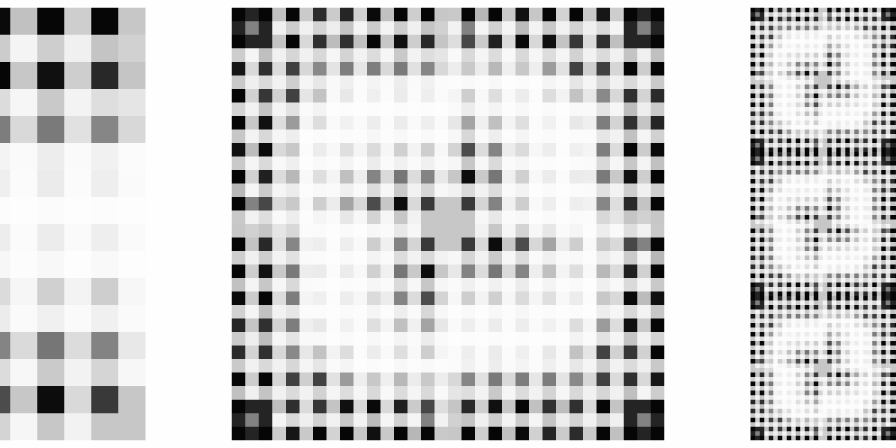
A Shadertoy shader for this pattern:

```glsl
// Three square panels of grey cells: one motif, its four-fold pinwheel, and a 3x3 tiling of that pinwheel.

const float PANEL = 0.965;           // panel side, in canvas heights
const float PITCH = 1.2 * PANEL;     // distance between panel centres
const float CELLS = 16.0;            // cells along one motif side
const float TILES = 3.0;             // pinwheels along the tiled panel
const vec3 PAPER = vec3(0.995);
const vec3 INK = vec3(0.025);
const float EDGE_LINK = 0.22;        // tone of cells between two dots
const float GAP_LINK = 0.05;         // tone of cells between four dots
const float JITTER = 0.18;           // random change of tone per cell
const vec2 ARM_CENTER = vec2(12.2, 14.0);
const vec2 ARM_SPREAD = vec2(28.0, 12.0);
const vec2 BLOT_CENTER = vec2(4.0, 6.0);
const int SAMPLES = 4;               // antialiasing samples per axis

float hash(vec2 p) {
    vec3 q = fract(vec3(p.xyx) * 0.1031);
    q += dot(q, q.yzx + 33.33);
    return fract((q.x + q.y) * q.z);
}

// Smooth darkness over the motif; x is the column, y the row from the top
float density(vec2 cell) {
    float left = 1.0 - smoothstep(0.9, 5.2, cell.x);
    float top = 1.0 - smoothstep(1.5, 6.7, cell.y);
    vec2 toArm = cell - ARM_CENTER;
    float arm = 1.0 / (1.0 + dot(toArm * toArm, 1.0 / ARM_SPREAD));
    vec2 toBlot = cell - BLOT_CENTER;
    float blot = 0.6 * exp(-dot(toBlot, toBlot) / 4.0);
    return 1.0 - (1.0 - left) * (1.0 - top) * (1.0 - arm * arm) * (1.0 - blot);
}

// Tone of one motif cell: dots on even cells, faint links between them
float motif(vec2 cell) {
    vec2 odd = mod(cell, 2.0);
    float link = odd.x + odd.y < 0.5 ? 1.0 : (odd.x + odd.y < 1.5 ? EDGE_LINK : GAP_LINK);
    float grain = 2.0 * hash(cell + 7.0) - 1.0;
    float tone = density(cell) * link * (1.0 + JITTER * grain * (2.0 - link));

    // Corner ring, seams at the motif ends, and the hub
    if (max(cell.x, cell.y) < 2.5) tone = max(tone, odd.x * odd.y > 0.5 ? 0.5 : 0.88);
    if (cell.x > 13.5 && cell.y < 3.5) tone = max(tone, 0.22 - 0.04 * cell.y);
    if (cell.x < 2.5 && cell.y == 14.0) tone = max(tone, 0.5);
    if (min(cell.x, cell.y) > 13.5) tone = max(tone, 0.22);
    return clamp(tone, 0.0, 1.0);
}

// uv runs from 0 to 1 with its origin at the lower left
float motifAt(vec2 uv) {
    return motif(clamp(floor(vec2(uv.x, 1.0 - uv.y) * CELLS), 0.0, CELLS - 1.0));
}

// Turn every quadrant into the upper left one
float pinwheel(vec2 uv) {
    vec2 p = 2.0 * uv - 1.0;
    for (int turn = 0; turn < 3; turn++) {
        if (p.x >= 0.0 || p.y < 0.0) p = vec2(-p.y, p.x);
    }
    return motifAt(p + vec2(1.0, 0.0));
}

// pos is in canvas heights from the canvas centre
float panels(vec2 pos) {
    float index = floor(pos.x / PITCH + 0.5);
    vec2 uv = vec2(pos.x - index * PITCH, pos.y) / PANEL + 0.5;
    if (any(lessThan(uv, vec2(0.0))) || any(greaterThanEqual(uv, vec2(1.0)))) return 0.0;
    if (index < -0.5) return motifAt(uv);
    if (index < 0.5) return pinwheel(uv);
    return pinwheel(fract(uv * TILES));
}

void mainImage(out vec4 fragColor, in vec2 fragCoord) {
    float tone = 0.0;
    for (int j = 0; j < SAMPLES; j++) {
        for (int i = 0; i < SAMPLES; i++) {
            vec2 offset = (vec2(i, j) + 0.5) / float(SAMPLES) - 0.5;
            tone += panels((fragCoord + offset - 0.5 * iResolution.xy) / iResolution.y);
        }
    }
    tone /= float(SAMPLES * SAMPLES);
    fragColor = vec4(mix(PAPER, INK, tone), 1.0);
}
```
